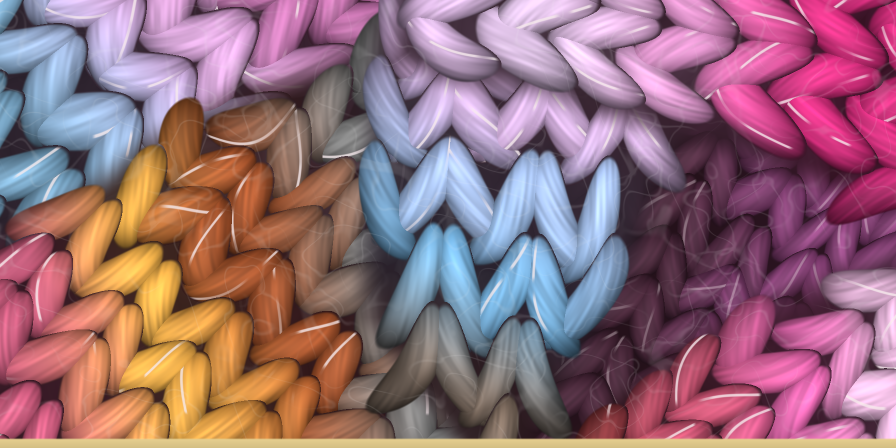
A Shadertoy shader for this texture:

```glsl
// Chunky hand-knit wool in dyed patches: overlapping fabrics, each a grid of
// V-shaped stitches with its own direction, outline and four-stop dye ramp.
// Stitches are rounded leaves with stretched-noise fibres, silver thread and fuzz.

const int PLUM = 0, SKY = 1, GOLD = 2, BLUE = 3, LILAC = 4, ROSE = 5;
const vec3 SHADOW = vec3(0.17, 0.08, 0.12);
const vec3 SILVER = vec3(0.97, 0.92, 0.93);
const vec3 TRIM = vec3(0.90, 0.81, 0.56);

struct Stitch { float height, cover, width, reach, seed; vec2 local, centre; };

float hash(vec2 p) {
    vec3 q = fract(vec3(p.xyx) * 0.1031);
    q += dot(q, q.yzx + 33.33);
    return fract((q.x + q.y) * q.z);
}

float noise(vec2 p) {
    vec2 i = floor(p), f = fract(p);
    f = f * f * (3.0 - 2.0 * f);
    return mix(mix(hash(i), hash(i + vec2(1, 0)), f.x),
               mix(hash(i + vec2(0, 1)), hash(i + vec2(1, 1)), f.x), f.y);
}

vec3 ramp(float t, vec3 a, vec3 b, vec3 c, vec3 d) {
    t = clamp(t, 0.0, 1.0) * 3.0;
    vec3 low = mix(a, b, smoothstep(0.0, 1.0, t));
    return mix(mix(low, c, smoothstep(1.0, 2.0, t)), d, smoothstep(2.0, 3.0, t));
}

// Positive inside the outline of a fabric
float region(int id, vec2 p) {
    float t = p.x - 1.3;
    if (id == SKY) return min(0.93 - p.x, p.y - 0.48);
    if (id == GOLD) return min(0.8 * (0.44 + 0.75 * p.x - 0.27 * p.x * p.x - p.y), 1.08 - p.x);
    if (id == BLUE) return min(min(p.x - 0.85 - 0.6 * max(0.3 - p.y, 0.0), 1.17 + 0.5 * p.y - p.x), 0.92 - p.y);
    if (id == LILAC) return min(p.x - 0.9, p.y - 0.74 + 0.28 * (p.x - 1.4));
    if (id == ROSE) return 0.8 * (0.01 + 0.9 * t - 0.5 * t * t - p.y);
    return 1.0;
}

vec3 dye(int id, vec2 p) {
    if (id == SKY) return ramp(p.x * 1.2 + (p.y - 0.85) * 1.2, vec3(0.43, 0.60, 0.72),
        vec3(0.66, 0.71, 0.87), vec3(0.81, 0.61, 0.81), vec3(0.74, 0.42, 0.65));
    if (id == GOLD) return ramp(p.x / 0.9 + (p.y - 0.35) * 0.35, vec3(0.76, 0.33, 0.46),
        vec3(0.92, 0.67, 0.27), vec3(0.62, 0.30, 0.15), vec3(0.45, 0.45, 0.45));
    if (id == BLUE) return ramp((p.y - 0.05) / 0.75 + (p.x - 1.1) * 0.6, vec3(0.47, 0.40, 0.35),
        vec3(0.42, 0.65, 0.82), vec3(0.62, 0.72, 0.89), vec3(0.79, 0.65, 0.83));
    if (id == LILAC) return ramp((p.x - 0.9) / 0.95, vec3(0.80, 0.66, 0.83),
        vec3(0.83, 0.72, 0.86), vec3(0.85, 0.55, 0.77), vec3(0.82, 0.16, 0.47));
    if (id == ROSE) return ramp((p.x - 1.3) / 0.7, vec3(0.55, 0.20, 0.20),
        vec3(0.76, 0.30, 0.42), vec3(0.87, 0.38, 0.66), vec3(0.90, 0.70, 0.85));
    return mix(vec3(0.26, 0.13, 0.20), vec3(0.48, 0.22, 0.42), smoothstep(1.45, 1.8, p.x));
}

// Frontmost leaf of a knit whose columns run along the given angle
Stitch knit(int id, vec2 p, float angle, vec2 cell) {
    vec2 axis = vec2(cos(angle), sin(angle)), side = vec2(axis.y, -axis.x);
    vec2 q = vec2(dot(p, side), dot(p, axis)), base = floor(q / cell);
    Stitch best = Stitch(0.0, 0.0, 1.0, 1.0, 0.0, vec2(0), p);
    float front = -9.0;
    for (int j = -1; j <= 1; j++)
    for (int i = -1; i <= 1; i++)
    for (float s = -1.0; s <= 1.0; s += 2.0) {
        vec2 slot = base + vec2(i, j);
        float seed = hash(slot * 2.0 + vec2(s + 71.0, 40.0 + float(id) * 17.0));
        vec2 mid = (slot + vec2(0.5 + s * 0.25, 0.4 + 0.25 * seed)) * cell;
        vec2 centre = mid.x * side + mid.y * axis;
        if (region(id, centre) < 0.0) continue;
        float lean = s * (0.36 + 0.3 * seed);
        vec2 dir = vec2(sin(lean), cos(lean)), d = q - mid;
        vec2 local = vec2(dot(d, dir), dot(d, vec2(dir.y, -dir.x)));
        float reach = cell.y * 0.82, width = cell.x * (0.23 + 0.05 * seed);
        local.y += s * 1.2 * local.x * local.x;
        float body = 1.0 - pow(abs(local.x / reach), 2.6) - pow(local.y / width, 2.0);
        float height = sqrt(max(body, 0.0)), depth = height + 0.55 * local.x / reach;
        if (body > 0.0 && depth > front) {
            front = depth;
            best = Stitch(height, smoothstep(0.0, 0.2, body), width, reach, seed, local, centre);
        }
    }
    return best;
}

// Lays one lit fabric over the colour below it
vec3 lay(vec3 below, int id, vec2 p, float angle, vec2 cell) {
    float inside = region(id, p);
    if (inside < -0.2) return below;
    Stitch k = knit(id, p, angle, cell);
    vec3 wool = dye(id, mix(k.centre, p, 0.5) + 0.12 * (k.seed - 0.5));
    vec3 gap = mix(SHADOW, wool * 0.35, 0.4);
    float twist = k.local.y + 0.25 * k.local.x;
    float fibre = noise(vec2(k.local.x * 14.0 + k.seed * 50.0, twist * 130.0));
    float strand = noise(vec2(k.local.x * 6.0 + k.seed * 90.0, twist * 50.0));
    float light = mix(0.32, 1.05, k.height) + 1.3 * (p.y - k.centre.y);
    light *= 0.80 + 0.25 * fibre + 0.18 * strand;
    light *= mix(0.72, 1.0, smoothstep(-0.04, 0.09, inside));
    wool = wool * light + 0.07 * pow(k.height, 4.0);
    float path = 0.55 * k.width * sin(k.local.x / k.reach * 1.6 + k.seed * 40.0);
    float thread = smoothstep(0.0045, 0.0015, abs(k.local.y - path)) * step(0.5, fract(k.seed * 7.0));
    thread *= smoothstep(0.35, 0.6, noise(vec2(k.local.x * 22.0, k.seed * 60.0)));
    wool = mix(wool, SILVER, thread * (id == PLUM ? 0.35 : 0.8));
    below = mix(below, gap, 0.9 * smoothstep(-0.06, 0.03, inside));
    return mix(below, wool, k.cover);
}

// Fine curly hairs along contours of smooth noise
float hairs(vec2 p) {
    float fuzz = 0.0;
    for (float i = 0.0; i < 3.0; i++) {
        p = mat2(0.6, 0.8, -0.8, 0.6) * p + 7.3;
        float line = abs(noise(p * vec2(24.0, 15.0)) - 0.5);
        fuzz += smoothstep(0.05, 0.0, line) * smoothstep(0.4, 0.8, noise(p * 8.0 + 31.0));
    }
    return fuzz;
}

vec3 scene(vec2 p) {
    vec2 w = p + 0.035 * (vec2(noise(p * 5.0), noise(p * 5.0 + 40.0)) - 0.5);
    vec3 col = lay(SHADOW, PLUM, w, 1.1, vec2(0.16, 0.12));
    col = lay(col, SKY, w, 0.65, vec2(0.21, 0.16));
    col = lay(col, GOLD, w, 0.85, vec2(0.20, 0.14));
    col = lay(col, BLUE, w, 1.48, vec2(0.19, 0.18));
    col = lay(col, LILAC, w, -0.22, vec2(0.21, 0.17));
    col = lay(col, ROSE, w, 0.65, vec2(0.19, 0.14));
    col = mix(col, col * 0.6 + 0.38, 0.3 * min(hairs(p), 1.0));
    return mix(TRIM * (0.92 + 4.0 * p.y), col, smoothstep(0.018, 0.023, p.y));
}

void mainImage(out vec4 fragColor, in vec2 fragCoord) {
    // Four samples per pixel smooth the creases between stitches
    vec3 sum = vec3(0);
    for (int i = 0; i < 4; i++) {
        vec2 shift = vec2(i % 2, i / 2) * 0.5 - 0.25;
        sum += scene((fragCoord + shift) / iResolution.y);
    }
    fragColor = vec4(clamp(sum / 4.0, 0.0, 1.0), 1.0);
}
```
